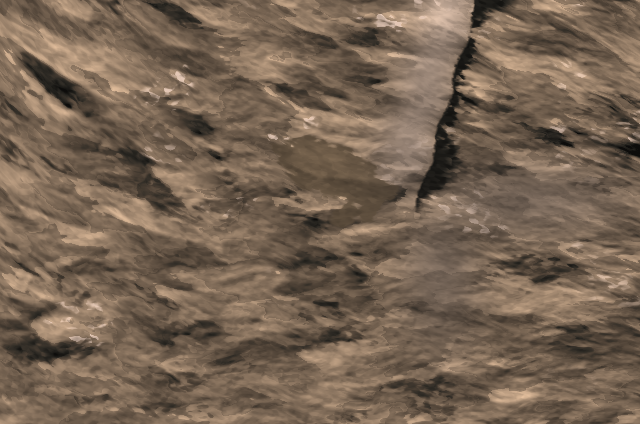
Write a Shadertoy shader that draws this texture.

```glsl
vec2 hash2(vec2 p) {
    vec2 k = vec2(dot(p, vec2(127.1, 311.7)), dot(p, vec2(269.5, 183.3)));
    return fract(sin(k) * 43758.5);
}

// Cellular noise: random cell values, blended across the borders
float cells(vec2 p, float hardness) {
    vec2 base = floor(p);
    float sum = 0.0, total = 1e-5;
    for (int j = -1; j <= 1; j++)
    for (int i = -1; i <= 1; i++) {
        vec2 id = base + vec2(i, j);
        vec2 d = id + hash2(id) - p;
        float w = exp(-hardness * dot(d, d));
        sum += w * hash2(id + 17.3).x;
        total += w;
    }
    return sum / total;
}

// Wind-drawn scales in four octaves
float terrain(vec2 flow) {
    vec2 q = flow * vec2(7.5, 21.0);
    float sum = 0.0, amp = 0.5;
    for (int i = 0; i < 4; i++) {
        q += 0.13 * sin(q.yx * vec2(1.7, 2.3) + float(i));
        sum += amp * cells(q, 8.0);
        q = q * vec2(2.1, 1.9) + 5.7;
        amp *= 0.58;
    }
    return sum;
}

// Streamline coordinates: steep at upper left, nearly level at lower right
vec2 windFlow(vec2 p) {
    float bend = (0.35 - exp(-1.4 * p.x)) / 1.4;
    float east = max(p.x - 0.75, 0.0);
    float lift = (0.2 + 0.6 * p.y) * bend - 0.08 * p.x + 0.35 * east * east * p.y;
    return vec2(p.x, p.y + lift);
}

float segment(vec2 p, vec2 a, vec2 b) {
    vec2 ab = b - a;
    return length(p - a - ab * clamp(dot(p - a, ab) / dot(ab, ab), 0.0, 1.0));
}

float blob(vec2 p, vec2 center, vec2 radius) {
    vec2 d = (p - center) / radius;
    return exp(-dot(d, d));
}

void mainImage(out vec4 fragColor, in vec2 fragCoord) {
    vec2 p = fragCoord / iResolution.y;
    vec2 flow = windFlow(p);
    float height = terrain(flow);
    float relief = height - terrain(flow + vec2(0.004, -0.009));
    float rough = height - 0.5;
    float grain = cells(flow * vec2(75.0, 140.0), 7.0) - 0.5;

    // Calm plain and pale slope on either side of the cliff
    float edge = 0.975 + 0.298 * (p.y - 0.49) + 0.006 * sin(p.y * 43.0);
    float side = p.x - edge;
    float calm = max(blob(p, vec2(1.24, 0.53), vec2(0.25, 0.09)),
                     blob(p, vec2(1.04, 0.36), vec2(0.09, 0.17)));
    float slope = exp(-pow((side + 0.06) / 0.08, 2.0)) * smoothstep(0.48, 0.65, p.y)
                * (1.0 - smoothstep(-0.01, 0.01, side));
    float detail = 1.0 - 0.65 * max(calm, slope);

    // Flat brown sand lying between the lit crests
    float drift = cells(flow * vec2(9.0, 22.0) + vec2(2.5, 1.5) * rough + 4.0, 11.0);
    float sand = smoothstep(0.47, 0.59, drift + 0.25 * grain);
    float tone = 0.515 + detail * (0.62 * rough * (1.0 - 0.35 * sand) + 0.36 * relief);
    tone += 0.06 * grain - 0.105 * sand * detail;
    tone += 0.09 * slope - 0.06 * calm;
    tone += 0.03 * blob(p, vec2(0.75, 0.85), vec2(0.4, 0.2));

    // Small lee shadows
    float lee = smoothstep(0.66, 0.86, cells(flow * vec2(9.0, 27.0) + 9.0 + 1.5 * rough, 10.0));
    tone -= 0.13 * lee * detail * smoothstep(0.1, -0.12, rough + 0.3 * grain);

    // Broken dark ridge and the dim band east of the cliff
    vec2 ragged = p + vec2(0.09, 0.05) * rough + 0.012 * grain;
    float ridge = min(segment(ragged, vec2(0.40, 0.78), vec2(0.54, 0.54)),
                      segment(ragged, vec2(0.66, 0.52), vec2(0.86, 0.31)));
    tone -= 0.13 * (1.0 - smoothstep(0.005, 0.04, ridge)) * (0.8 - 2.0 * rough);
    tone -= 0.08 * blob(ragged, vec2(1.32, 0.665), vec2(0.25, 0.03));
    tone -= 0.26 * blob(ragged, vec2(1.48, 0.63), vec2(0.07, 0.05)) * (0.8 - 3.0 * rough);

    // Smooth brown sand sheet with two fingers at its lower edge
    vec2 sheetPoint = p - vec2(0.785, 0.595);
    sheetPoint.y += 0.35 * sheetPoint.x;
    float sheetDist = 0.075 * (length(sheetPoint / vec2(0.125, 0.07)) - 1.0);
    float fingers = min(segment(p, vec2(0.84, 0.56), vec2(0.81, 0.485)),
                        segment(p, vec2(0.89, 0.55), vec2(0.865, 0.495))) - 0.018;
    sheetDist = min(sheetDist, fingers) + 0.06 * rough + 0.008 * grain;
    float sheet = 1.0 - smoothstep(-0.005, 0.005, sheetDist);
    tone = mix(tone, 0.365 + 0.12 * rough + 0.05 * grain, 0.85 * sheet);

    // Sunlit crest beside the cliff
    tone += 0.22 * blob(ragged, vec2(1.13, 0.77), vec2(0.025, 0.055));
    tone += 0.20 * blob(ragged, vec2(1.06, 0.98), vec2(0.05, 0.04));

    // Black cliff shadow, sharp to the west and ragged to the east
    float width = 0.026 + 0.06 * exp(-pow((p.y - 0.59) / 0.06, 2.0))
                + 0.08 * smoothstep(0.92, 1.0, p.y);
    float reach = side + 0.07 * rough + 0.025 * grain;
    float cliff = smoothstep(-0.004, 0.004, side + 0.006 * grain)
                * (1.0 - smoothstep(0.4 * width, 1.15 * width, reach))
                * smoothstep(0.48, 0.53, p.y + 0.04 * grain);
    tone = mix(tone, 0.06 + 0.06 * (grain + 0.5), 0.95 * cliff);

    // Sparse frosty glints clustered on the crests
    float cluster = smoothstep(0.78, 0.95, cells(p * vec2(7.0, 11.0) + 3.0, 14.0));
    float frost = cluster * smoothstep(0.55, 0.85, cells(p * vec2(55.0, 70.0) + 3.0 * rough, 9.0));
    frost *= (1.0 - cliff) * (1.0 - sheet) * smoothstep(-0.08, 0.08, relief) * detail;
    tone += 0.28 * frost;

    // Warm ochre, neutral in shadow, mauve on pale slopes
    tone = clamp(tone, 0.05, 0.92);
    vec3 tint = mix(vec3(1.0, 0.95, 0.83), vec3(1.0, 0.84, 0.69), smoothstep(0.1, 0.32, tone));
    tint = mix(tint, vec3(0.97, 0.85, 0.77), clamp(0.6 * calm + 0.8 * slope + frost, 0.0, 1.0));
    tint = mix(tint, vec3(1.0, 0.83, 0.63), 0.6 * sheet);
    fragColor = vec4(tone * tint, 1.0);
}
```
